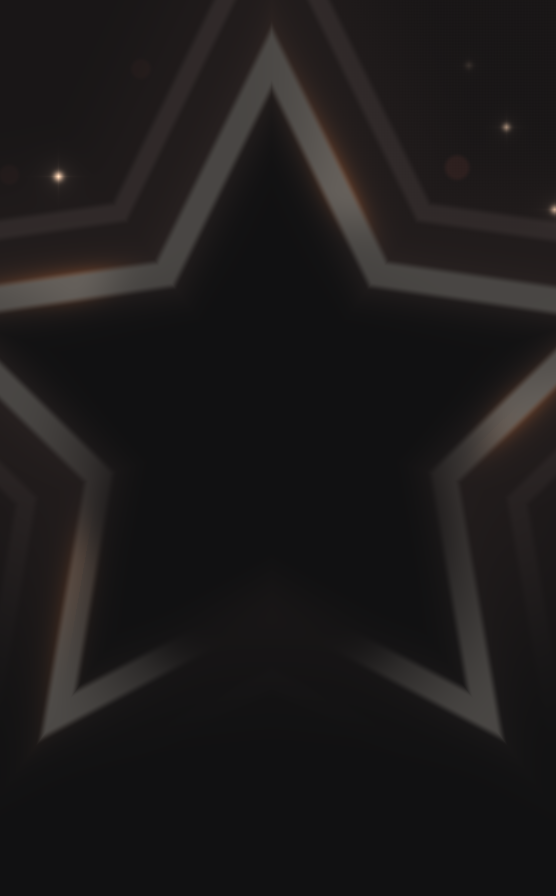
This background is drawn by a WebGL 1 fragment shader. Its source:

```glsl
precision highp float;
// Dim five-pointed star frame with amber-lit edges, a faint outer echo and drifting sparks.

uniform vec2 u_resolution;

#define STAR_CENTER vec2(-0.007, 0.530)
#define STAR_RADIUS 0.405
#define FRAME_HALF 0.0145
#define ECHO_OFFSET 0.0757
#define ECHO_HALF 0.0105
#define EDGE_SOFT 0.005
#define NIGHT vec3(0.066, 0.066, 0.070)
#define DUSK vec3(0.124, 0.105, 0.105)
#define STEEL vec3(0.285, 0.275, 0.265)
#define AMBER vec3(0.30, 0.14, 0.04)

const float PI = 3.14159265;

// Signed mitred distance to a star whose notches lie at half its radius
float starDistance(vec2 p, float angle) {
  float sector = PI / 5.0;
  float a = abs(mod(angle + sector, 2.0 * sector) - sector);
  vec2 q = length(p) * vec2(cos(a), sin(a));
  vec2 tip = vec2(STAR_RADIUS, 0.0);
  vec2 side = 0.5 * STAR_RADIUS * vec2(cos(sector), sin(sector)) - tip;
  return dot(q - tip, normalize(vec2(side.y, -side.x)));
}

float band(float d, float halfWidth) {
  return 1.0 - smoothstep(halfWidth - EDGE_SOFT, halfWidth + EDGE_SOFT, abs(d));
}

// Bright core, round halo and a small four-way glint
float spark(vec2 p, float size) {
  float r = length(p) / size;
  vec2 k = abs(p) / size;
  float glint = exp(-k.x * 0.6 - k.y * 4.0) + exp(-k.y * 0.6 - k.x * 4.0);
  return exp(-r * r) + 0.22 * exp(-r * 0.6) + 0.18 * glint;
}

float disc(vec2 p, float radius) {
  return 1.0 - smoothstep(radius * 0.65, radius * 1.15, length(p));
}

void main() {
  vec2 p = (gl_FragCoord.xy - vec2(0.5 * u_resolution.x, 0.0)) / u_resolution.y;
  vec2 s = p - STAR_CENTER;
  float angle = atan(s.x, s.y);
  float d = starDistance(s, angle);

  // Warm dusk outside the star, sinking into night at the base
  float upper = smoothstep(0.12, 0.50, p.y);
  float dusk = smoothstep(-0.06, 0.025, d) * upper;
  dusk *= 1.0 - 0.45 * smoothstep(0.06, 0.20, d);
  vec3 color = mix(NIGHT, DUSK, dusk);

  // Fine mesh in the upper right
  float mesh = sin((p.x + p.y) * 950.0) * sin((p.x - p.y) * 950.0);
  color += 0.005 * mesh * smoothstep(0.0, 0.2, p.x)
         * smoothstep(0.70, 0.85, p.y) * smoothstep(0.02, 0.05, d);

  // Faint echo of the frame
  float echo = band(d - ECHO_OFFSET, ECHO_HALF) * smoothstep(0.12, 0.75, p.y);
  color += vec3(0.062, 0.056, 0.055) * echo;

  // One lit flank per arm, except the lower right arm
  float lit = pow(0.5 + 0.5 * sin(5.0 * angle), 3.0);
  float unlitArm = dot(normalize(s + 1e-5), vec2(sin(0.9 * PI), cos(0.9 * PI)));
  lit *= 1.0 - smoothstep(0.70, 0.96, unlitArm);
  lit *= smoothstep(0.20, 0.27, length(s));

  // Frame, dissolving towards a shadow low in the star
  float reveal = smoothstep(0.13, 0.33, length(p - vec2(-0.007, 0.414)));
  float beyond = max(abs(d) - FRAME_HALF * 0.8, 0.0);
  float halo = exp(-beyond * 110.0);
  color += AMBER * halo * lit * reveal * mix(0.6, 1.0, step(0.0, d));
  color += vec3(0.035, 0.027, 0.024) * exp(-beyond * 45.0) * reveal;
  vec3 frame = STEEL + vec3(0.11, 0.10, 0.09) * lit;
  color = mix(color, frame, band(d, FRAME_HALF) * mix(0.12, 1.0, reveal)
        * smoothstep(0.13, 0.22, length(p - vec2(-0.007, 0.414))));

  // Sparks and out-of-focus lights
  float sparks = spark(p - vec2(-0.245, 0.803), 0.0055)
               + 0.55 * spark(p - vec2(0.255, 0.858), 0.0045)
               + 0.70 * spark(p - vec2(0.309, 0.766), 0.0050)
               + 0.12 * spark(p - vec2(0.213, 0.927), 0.0045);
  color += vec3(0.62, 0.52, 0.43) * sparks;
  float lights = disc(p - vec2(0.200, 0.813), 0.015)
               + 0.4 * disc(p - vec2(-0.153, 0.923), 0.012)
               + 0.4 * disc(p - vec2(-0.300, 0.805), 0.012);
  color += vec3(0.065, 0.027, 0.022) * lights;

  gl_FragColor = vec4(color, 1.0);
}
```
